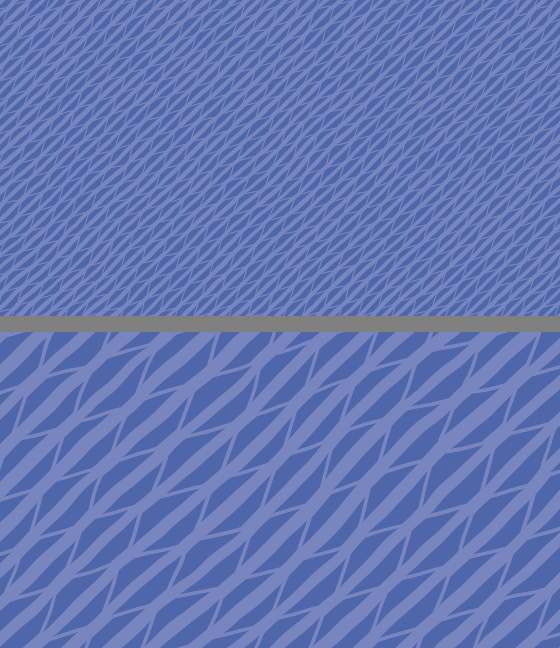
Top, the full canvas; bottom, a detail of the centre.
Give the GLSL for this pattern, as a Shadertoy shader.

```glsl
// Diagonal leaf-shaped cells in staggered rows, each striped dark, light, dark.
// Thin light zigzag lines with sharp tips part the rows; hashed noise bends
// the edges and varies the stripes from cell to cell.

const vec3 DARK_BLUE = vec3(0.31, 0.40, 0.67);
const vec3 LIGHT_BLUE = vec3(0.47, 0.52, 0.75);

// Lengths are in canvas heights
const float STRIPE_ANGLE = 0.755;   // radians above the horizontal
const float CELL_WIDTH = 0.0586;    // across the stripes
const float ROW_STEP = 0.0633;      // along the stripes
const float TIP_HEIGHT = 0.028;     // half the height of the zigzag
const float LINE_HALF = 0.0019;     // half width of the zigzag line
const vec2 LATTICE_ORIGIN = vec2(-0.0078, 0.011);

// Stripe shape, as fractions of the cell
const float LIGHT_HALF = 0.112;
const float WIDTH_VARIATION = 0.04;
const float SHIFT_VARIATION = 0.05;
const float TAPER = 0.2;

// Edge wear
const float WOBBLE_SIZE = 0.0028;
const float WOBBLE_SCALE = 38.0;
const float DRIFT_SIZE = 0.012;
const float DRIFT_SCALE = 7.0;

float hash(vec2 p) {
    vec3 q = fract(vec3(p.xyx) * 0.1031);
    q += dot(q, q.yzx + 33.33);
    return fract((q.x + q.y) * q.z);
}

float valueNoise(vec2 p) {
    vec2 cell = floor(p);
    vec2 f = fract(p);
    f = f * f * (3.0 - 2.0 * f);
    float bottom = mix(hash(cell), hash(cell + vec2(1.0, 0.0)), f.x);
    float top = mix(hash(cell + vec2(0.0, 1.0)), hash(cell + 1.0), f.x);
    return mix(bottom, top, f.y);
}

vec2 warp(vec2 p) {
    return vec2(valueNoise(p + 61.0), valueNoise(p + 137.0)) - 0.5;
}

// Cell coordinate across a row; odd rows shift by half a cell
float acrossRow(float across, float row) {
    return across / CELL_WIDTH - 0.5 * mod(row, 2.0);
}

// Position of the zigzag above a row, with its peaks at the cell centres
float rowEdge(float across, float row) {
    float fromCentre = 2.0 * abs(fract(acrossRow(across, row) + 0.5) - 0.5);
    return (row + 0.5) * ROW_STEP + TIP_HEIGHT * (1.0 - 2.0 * fromCentre);
}

// Signed distance to the light stripes inside a cell
float stripeDistance(vec2 p, float row) {
    float c = acrossRow(p.y, row);
    float column = floor(c + 0.5);
    float x = c - column;
    float along = p.x / ROW_STEP - row;

    vec2 id = vec2(column, row) + 200.0;
    float shift = SHIFT_VARIATION * (hash(id) - 0.5);
    float halfWidth = LIGHT_HALF + WIDTH_VARIATION * (hash(id + 71.0) - 0.5);

    // Stripes close in toward the tips and stay joined at the cell sides
    x = x * (1.0 + TAPER * along * along) + shift * (1.0 - 4.0 * x * x);
    float toStripe = 0.5 * abs(fract(2.0 * x + 0.5) - 0.5);
    return (toStripe - halfWidth) * CELL_WIDTH;
}

void mainImage(out vec4 fragColor, in vec2 fragCoord) {
    vec2 uv = fragCoord / iResolution.y;
    float pixel = 1.0 / iResolution.y;

    // Bend the plane, then turn it so that x runs along the stripes
    vec2 bent = uv + WOBBLE_SIZE * warp(uv * WOBBLE_SCALE)
                   + DRIFT_SIZE * warp(uv * DRIFT_SCALE);
    vec2 axis = vec2(cos(STRIPE_ANGLE), sin(STRIPE_ANGLE));
    vec2 p = vec2(dot(bent, axis), dot(bent, vec2(axis.y, -axis.x)));
    p -= LATTICE_ORIGIN;

    // Find the row and the distance to its zigzag edge
    float base = floor(p.x / ROW_STEP);
    float toEdge = p.x - rowEdge(p.y, base);
    float row = base + step(0.0, toEdge);
    float slope = 4.0 * TIP_HEIGHT / CELL_WIDTH;
    float lineDistance = abs(toEdge) * inversesqrt(1.0 + slope * slope) - LINE_HALF;

    // Light stripes joined with the light lines
    float d = min(stripeDistance(p, row), lineDistance);
    float light = 1.0 - smoothstep(-0.5 * pixel, 0.5 * pixel, d);
    fragColor = vec4(mix(DARK_BLUE, LIGHT_BLUE, light), 1.0);
}
```
